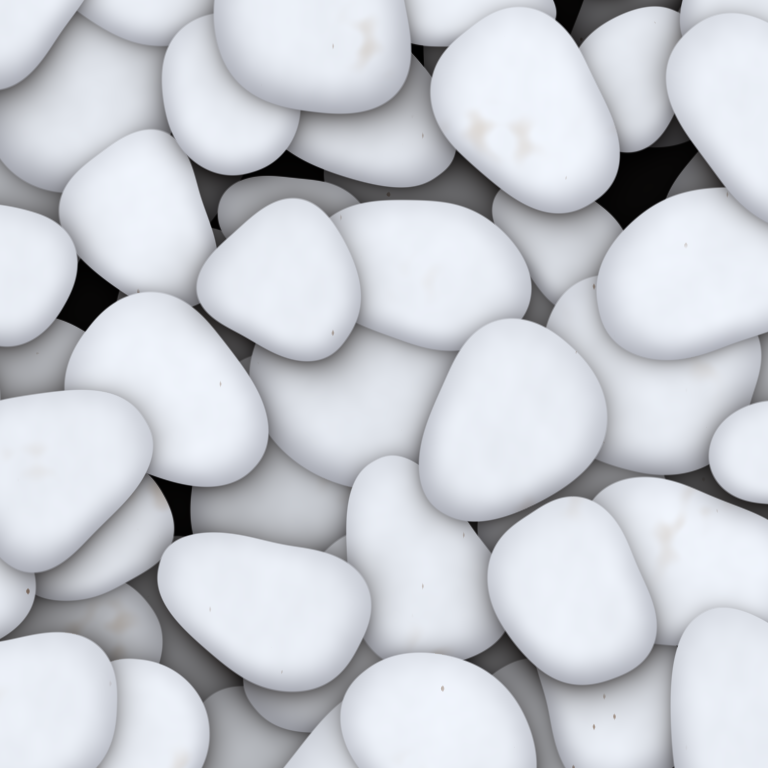
This texture is drawn by a Shadertoy shader. Its source:

```glsl
// Heap of smooth white pebbles with dark gaps between them.
// Stones sit on a low-discrepancy sequence and are painted from the bottom up;
// each one shades the stones below it, more strongly the deeper they lie.

const float STONES = 86.0;

vec4 hash4(float n) {
    return fract(sin(n * vec4(12.99, 78.23, 37.72, 51.13) + 1.7) * 43758.55);
}

vec2 gradient(vec2 cell) {
    float turn = fract(sin(dot(cell, vec2(127.1, 311.7))) * 43758.55);
    return vec2(cos(6.2832 * turn), sin(6.2832 * turn));
}

float gradientNoise(vec2 p) {
    vec2 i = floor(p), f = p - i;
    vec2 u = f * f * f * (f * (f * 6.0 - 15.0) + 10.0);
    vec2 e = vec2(1.0, 0.0);
    float bottom = mix(dot(gradient(i), f), dot(gradient(i + e), f - e), u.x);
    float top = mix(dot(gradient(i + e.yx), f - e.yx),
                    dot(gradient(i + 1.0), f - 1.0), u.x);
    return mix(bottom, top, u.y);
}

// Tapered, lobed superellipse: x = approximate distance, y = level (1 at the rim)
vec2 pebble(vec2 p, vec2 radius, float power, float taper, float lobe) {
    p.x /= 1.0 - taper * clamp(p.y / radius.y, -1.0, 1.0);
    vec2 u = abs(p / radius) + 0.001;
    float level = pow(dot(pow(u, vec2(power)), vec2(1.0)), 1.0 / power);
    vec2 slope = pow(u / level, vec2(power - 1.0)) / radius;
    float angle = atan(p.y, p.x + 0.00001);
    level *= 1.0 + 0.05 * sin(3.0 * angle + lobe);
    return vec2((level - 1.0) / length(slope), level);
}

void mainImage(out vec4 fragColor, in vec2 fragCoord) {
    vec2 uv = fragCoord / iResolution.y;
    float soft = max(1.0 / iResolution.y, 0.0016);

    vec3 color = vec3(0.12, 0.11, 0.11);
    float topDepth = -0.2;
    float topStone = 0.0;

    for (float i = 1.0; i <= STONES; i++) {
        vec4 place = hash4(i);
        vec4 form = hash4(i + 131.0);
        float depth = i / STONES;

        // Position, size and direction of this stone
        vec2 center = fract(i * vec2(0.75488, 0.56984)) * 1.36 - 0.18;
        center += (place.xy - 0.5) * 0.07;
        vec2 offset = uv - center;
        float c = cos(6.2832 * place.z), s = sin(6.2832 * place.z);
        vec2 local = vec2(c * offset.x + s * offset.y, c * offset.y - s * offset.x);
        float size = mix(0.098, 0.168, place.w);
        vec2 radius = size * vec2(mix(0.62, 0.92, form.x), 1.0);
        vec2 shape = pebble(local, radius, mix(2.05, 2.8, form.y),
                            0.3 * form.z, 6.2832 * form.w);
        float upward = offset.y / (length(offset) + 0.001);

        // Contact shadow on whatever already lies underneath
        float drop = depth - topDepth;
        float shadow = exp(-max(shape.x, 0.0) / (0.007 + 0.035 * drop));
        shadow *= min(0.25 + 0.9 * drop, 0.9) * (0.85 - 0.25 * upward);
        color *= mix(vec3(1.0), vec3(0.2, 0.18, 0.17), shadow);

        // Bright flat face, falling off toward the lower rim
        float rim = smoothstep(0.5, 1.06, shape.y);
        vec3 stone = mix(vec3(0.925, 0.943, 0.972), vec3(0.62, 0.63, 0.67),
                         rim * rim * (0.55 - 0.35 * upward));
        stone *= mix(0.84, 1.0, smoothstep(0.0, 0.6, depth));
        stone *= 0.985 + 0.03 * form.w;

        float cover = 1.0 - smoothstep(-soft, soft, shape.x);
        color = mix(color, stone, cover);
        topDepth = mix(topDepth, depth, cover);
        topStone = cover > 0.5 ? i : topStone;
    }

    // Faint mottling, tan stains and sparse brown specks
    vec2 grain = uv + topStone * vec2(3.17, 5.31);
    float mottle = gradientNoise(grain * 16.0) + 0.5 * gradientNoise(grain * 47.0);
    color *= 1.0 + 0.018 * mottle;
    float stain = smoothstep(0.3, 0.65, gradientNoise(grain * 6.0));
    stain *= smoothstep(-0.1, 0.5, gradientNoise(grain * 31.0));
    color *= mix(vec3(1.0), vec3(0.88, 0.82, 0.75), stain);
    float speck = smoothstep(0.5, 0.65, gradientNoise(grain * 75.0));
    speck *= smoothstep(0.2, 0.4, gradientNoise(grain * 9.0 + 4.0));
    color *= mix(vec3(1.0), vec3(0.66, 0.56, 0.48), speck);

    fragColor = vec4(color, 1.0);
}
```
